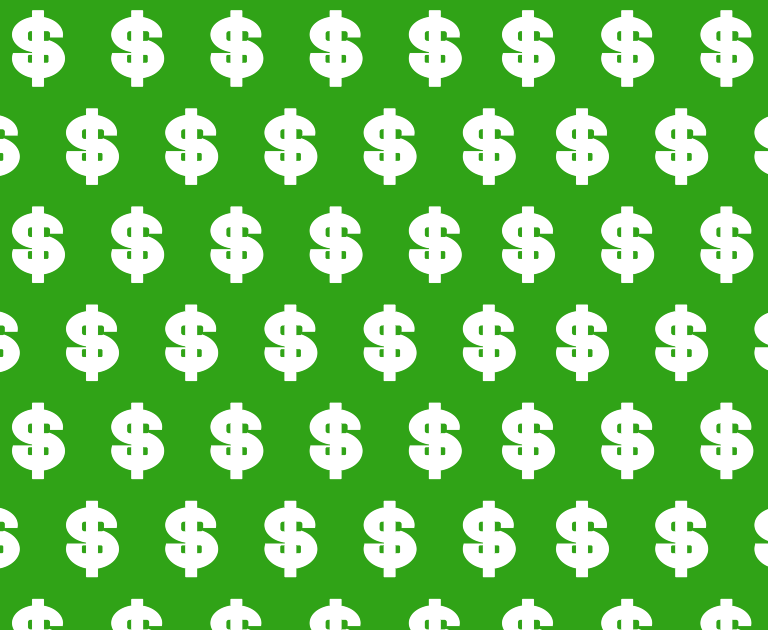
Write a Shadertoy shader that draws this pattern.

```glsl
// White dollar signs on flat green, in staggered rows with one narrower column gap.
// Each sign is a distance field: two cut ellipses form the S, two slots open its
// bowls, and a bar runs through it. The canvas is 630 units high.

float ellipseDist(vec2 p, vec2 radii) {
    float k = length(p / radii);
    return k * (k - 1.0) / max(length(p / (radii * radii)), 1e-4);
}

float boxDist(vec2 p, vec2 halfSize, float corner) {
    vec2 d = abs(p) - halfSize + corner;
    return length(max(d, 0.0)) + min(max(d.x, d.y), 0.0) - corner;
}

float dollarDist(vec2 p) {
    // Upper bowl is open at lower right, lower bowl at upper left
    float upper = ellipseDist(p - vec2(-0.5, 14.0), vec2(25.5, 18.0));
    upper = max(upper, min(11.0 - p.y, p.x));
    float lower = ellipseDist(p - vec2(0.5, -10.0), vec2(26.5, 20.0));
    lower = max(lower, min(p.y + 4.5, -p.x));

    // Slots inside the bowls
    float slots = min(boxDist(p - vec2(1.0, 12.5), vec2(11.0, 4.8), 2.5),
                      boxDist(p - vec2(0.2, -10.3), vec2(10.3, 3.9), 1.5));
    float body = max(min(upper, lower), -slots);

    float bar = boxDist(p, vec2(6.0, 38.3), 1.0);
    return min(body, bar);
}

void mainImage(out vec4 fragColor, in vec2 fragCoord) {
    float unitsPerPixel = 630.0 / iResolution.y;
    vec2 p = vec2(fragCoord.x, iResolution.y - fragCoord.y) * unitsPerPixel;

    // Rows run downwards; every second one is shifted by about half a column
    float row = round((p.y - 48.5) / 98.1);
    p.y -= 48.5 + 98.1 * row;
    p.x -= 38.0 + 54.0 * mod(row, 2.0);

    // Narrow gap after the fifth column, then equal spacing
    p.x += 6.0 * step(443.5, p.x);
    p.x -= 99.2 * round(p.x / 99.2);

    float dist = dollarDist(vec2(p.x, -p.y));
    float ink = 1.0 - smoothstep(-0.6, 0.6, dist / unitsPerPixel);
    fragColor = vec4(mix(vec3(0.19, 0.64, 0.09), vec3(1.0), ink), 1.0);
}
```
